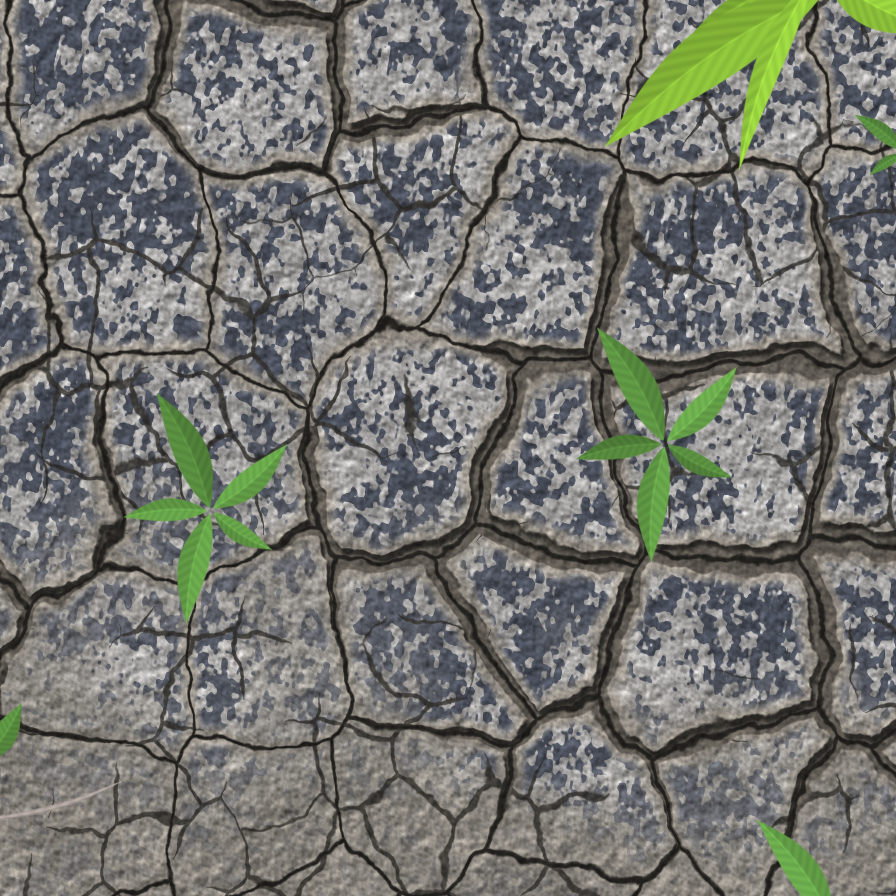
Give the GLSL for this texture, as a WebGL 1 fragment shader.

```glsl
precision highp float;
// Cracked dry mud with dark speckled plates, open gullies and green seedlings.
uniform vec2 u_resolution;

const vec2 PLATE_FREQ = vec2(5.6, 4.9);
const vec2 HAIR_FREQ = vec2(12.0, 10.0);
const float GULLY_MIN = 0.0018;
const float GULLY_MAX = 0.0135;
const float SPECKLE_FREQ = 115.0;
const float GRAIN = 0.30;
const vec2 SHADOW_SHIFT = vec2(-0.004, 0.007);
const float GOLDEN_TURN = 2.5;
const vec3 CRUST = vec3(0.645, 0.640, 0.635);
const vec3 SOIL = vec3(0.535, 0.515, 0.485);
const vec3 RIM = vec3(0.590, 0.565, 0.530);
const vec3 SPECKLE = vec3(0.265, 0.285, 0.335);
const vec3 FLOOR = vec3(0.370, 0.350, 0.320);
const vec3 DEEP = vec3(0.130, 0.125, 0.115);
const vec3 LEAF = vec3(0.350, 0.560, 0.250);
const vec3 GRASS = vec3(0.530, 0.730, 0.220);
const vec3 STRAW = vec3(0.640, 0.600, 0.580);

float hash(vec2 p) {
  vec3 q = fract(vec3(p.xyx) * 0.1031);
  q += dot(q, q.yzx + 33.33);
  return fract((q.x + q.y) * q.z);
}

vec2 hash2(vec2 p) { return vec2(hash(p), hash(p + 57.3)); }

float noise(vec2 p) {
  vec2 i = floor(p), f = fract(p);
  f = f * f * (3.0 - 2.0 * f);
  return mix(mix(hash(i), hash(i + vec2(1, 0)), f.x),
             mix(hash(i + vec2(0, 1)), hash(i + vec2(1, 1)), f.x), f.y);
}

float fbm(vec2 p) {
  float sum = 0.0, amp = 0.533;
  for (int i = 0; i < 4; i++) {
    sum += amp * noise(p);
    p = mat2(1.6, 1.2, -1.2, 1.6) * p + 7.1;
    amp *= 0.5;
  }
  return sum;
}

// Distance to the nearest cell border, in cell units.
float cellEdge(vec2 p) {
  vec2 home = floor(p), nearest = vec2(0.0);
  float best = 9.0, edge = 9.0;
  for (int y = -1; y <= 1; y++) for (int x = -1; x <= 1; x++) {
    vec2 c = home + vec2(x, y);
    vec2 r = c + 0.1 + 0.8 * hash2(c) - p;
    if (dot(r, r) < best) { best = dot(r, r); nearest = r; }
  }
  for (int y = -2; y <= 2; y++) for (int x = -2; x <= 2; x++) {
    vec2 c = home + vec2(x, y);
    vec2 r = c + 0.1 + 0.8 * hash2(c) - p, d = r - nearest;
    if (dot(d, d) > 0.0001) edge = min(edge, dot(0.5 * (r + nearest), normalize(d)));
  }
  return edge;
}

vec2 warp(vec2 p) {
  return p + 0.075 * (vec2(fbm(p * 7.0), fbm(p * 7.0 + 40.0)) - 0.5)
           + 0.013 * (vec2(fbm(p * 45.0), fbm(p * 45.0 + 20.0)) - 0.5);
}

float plateEdge(vec2 p) { return cellEdge(warp(p) * PLATE_FREQ + 3.0) / PLATE_FREQ.x; }

// Paints one pointed leaf from base to tip.
vec3 leaf(vec3 under, vec2 p, vec2 base, vec2 tip, float halfWidth, vec3 tint, float px) {
  float len = distance(base, tip);
  vec2 axis = (tip - base) / len, q = p - base;
  float t = dot(q, axis) / len;
  float along = clamp(t, 0.0, 1.0);
  float side = dot(q, vec2(-axis.y, axis.x)) + 0.05 * len * sin(3.14 * along);
  float rim = halfWidth * sin(3.1416 * pow(along, 0.85));
  float cover = (1.0 - smoothstep(-px, px, abs(side) - rim)) * step(0.0, t) * step(t, 1.0);
  float rib = 1.0 - smoothstep(0.0, 0.0022, abs(side));
  float veins = 0.04 * sin(along * 70.0 - abs(side) * 500.0);
  float light = 0.93 + 0.12 * smoothstep(-0.004, 0.004, side) + 0.12 * rib + veins;
  return mix(under, tint * light, cover);
}

vec3 seedling(vec3 col, vec2 p, vec2 centre, float turn, float size, float px) {
  for (int i = 0; i < 7; i++) {
    float k = 6.0 - float(i), a = turn + k * GOLDEN_TURN;
    vec2 dir = vec2(cos(a), sin(a));
    float len = size * (1.0 - 0.11 * k);
    vec3 tint = LEAF * (0.9 + 0.3 * hash(centre * 90.0 + k));
    col = leaf(col, p, centre + dir * 0.004, centre + dir * len, 0.13 * len, tint, px);
  }
  return col;
}

void main() {
  vec2 p = gl_FragCoord.xy / u_resolution;
  float px = 1.0 / min(u_resolution.x, u_resolution.y);

  // Crust, bare soil and clustered speckles
  float patches = fbm(p * 5.0 + 11.0);
  float crusted = smoothstep(0.25, 0.55, p.y + 0.35 * p.x + 0.6 * (patches - 0.5));
  float edge = plateEdge(p);
  float open = smoothstep(0.36, 0.68, noise(p * 4.5 + 5.0)) * smoothstep(0.05, 0.6, p.y + 0.2 * p.x);
  float width = mix(GULLY_MIN, GULLY_MAX, open);
  float inner = smoothstep(0.002, 0.016, edge - width);
  vec2 slant = mat2(1.0, 0.25, -0.2, 0.8) * p;
  float spots = 0.65 * noise(slant * SPECKLE_FREQ) + 0.35 * noise(slant * SPECKLE_FREQ * 2.1);
  float dense = 0.7 * (fbm(p * 13.0 + 2.0) - 0.5) + 0.1 * crusted;
  float speckle = smoothstep(0.55, 0.67, spots + dense) * inner * mix(0.25, 0.95, crusted);
  vec3 col = mix(SOIL, mix(RIM, CRUST, inner), crusted);
  col *= 0.86 + 0.28 * fbm(p * 16.0 + 8.0);
  col = mix(col, SPECKLE, speckle);

  // Broken hairline cracks
  float hair = cellEdge(warp(p * 1.02 + 0.3) * HAIR_FREQ) / HAIR_FREQ.x;
  float hairWidth = 0.0026 * smoothstep(0.42, 0.68, noise(p * 11.0 + 31.0));
  col = mix(col, DEEP * 1.5, 0.85 * (1.0 - smoothstep(hairWidth - px, hairWidth + px, hair)) * step(0.0003, hairWidth));

  // Gullies, shaded under the plate above
  float shade = smoothstep(-0.003, 0.003, plateEdge(p + SHADOW_SHIFT) - width);
  float seam = 1.0 - smoothstep(0.001, 0.004, edge);
  vec3 gully = mix(FLOOR, DEEP, max(0.85 * shade, seam));
  col = mix(gully, col, smoothstep(width - px, width + 1.5 * px, edge));

  // Gritty relief lit from above
  float relief = fbm(p * 90.0) - fbm(p * 90.0 + vec2(-0.2, 0.35));
  col *= 1.0 + 0.9 * relief + GRAIN * (noise(p * 260.0) - 0.5);

  // Straw, seedlings and grass blades
  col = leaf(col, p, vec2(-0.02, 0.085), vec2(0.14, 0.13), 0.003, STRAW, px);
  col = seedling(col, p, vec2(0.235, 0.43), 2.0, 0.145, px);
  col = seedling(col, p, vec2(0.742, 0.505), 2.1, 0.15, px);
  col = seedling(col, p, vec2(1.01, 0.83), 2.5, 0.07, px);
  col = leaf(col, p, vec2(0.93, -0.03), vec2(0.845, 0.085), 0.018, LEAF * 1.15, px);
  col = leaf(col, p, vec2(-0.02, 0.15), vec2(0.024, 0.215), 0.014, LEAF, px);
  col = leaf(col, p, vec2(0.90, 1.03), vec2(0.755, 0.94), 0.013, GRASS * 0.95, px);
  col = leaf(col, p, vec2(0.92, 1.01), vec2(0.675, 0.836), 0.032, GRASS, px);
  col = leaf(col, p, vec2(0.91, 1.03), vec2(0.825, 0.81), 0.015, GRASS * 1.1, px);
  col = leaf(col, p, vec2(0.92, 1.03), vec2(1.05, 0.965), 0.025, GRASS * 1.08, px);
  gl_FragColor = vec4(col, 1.0);
}
```
